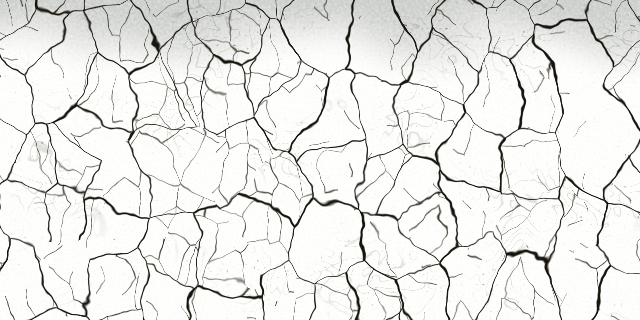
Write a Shadertoy shader that draws this texture.

```glsl
// Cracked white paint: dark branching cracks, finer hairlines and a grey upper edge.
#define PLATE_SCALE 5.7
#define HAIR_SCALE 11.5
#define MAIN_WIDTH 0.0046
#define HAIR_WIDTH 0.0021
#define SOFTNESS 0.0014
#define WARP 0.06
#define CLUSTER vec2(0.72, 0.48)
#define PAINT vec3(0.995, 0.995, 0.988)
#define SHADE vec3(0.80, 0.81, 0.80)
#define CRACK vec3(0.09, 0.08, 0.05)
#define HAIRLINE vec3(0.20, 0.19, 0.14)

float hash(vec2 p) {
    vec3 q = fract(p.xyx * vec3(0.1031, 0.1030, 0.0973));
    q += dot(q, q.yzx + 33.33);
    return fract((q.x + q.y) * q.z);
}

vec2 hash2(vec2 p) {
    return vec2(hash(p), hash(p + 71.7));
}

float corner(vec2 cell, vec2 offset) {
    float angle = 6.28319 * hash(cell);
    return dot(vec2(cos(angle), sin(angle)), offset);
}

// Gradient noise, roughly -0.7 to 0.7
float noise(vec2 p) {
    vec2 i = floor(p), f = p - i;
    vec2 u = f * f * f * (f * (f * 6.0 - 15.0) + 10.0);
    vec2 e = vec2(1.0, 0.0);
    return mix(mix(corner(i, f), corner(i + e.xy, f - e.xy), u.x),
               mix(corner(i + e.yx, f - e.yx), corner(i + e.xx, f - e.xx), u.x), u.y);
}

vec2 noise2(vec2 p) {
    return vec2(noise(p), noise(p + 37.4));
}

vec2 seedPoint(vec2 id) {
    return id + 0.5 + 0.95 * (hash2(id) - 0.5);
}

// Ink of the Voronoi borders; each border has its own width, and only a share is kept
float cracks(vec2 p, float scale, float width, float keep, out vec2 plate) {
    vec2 q = p * scale, base = floor(q);
    float nearest = 1e3;
    plate = base;
    for (int y = -1; y <= 1; y++)
    for (int x = -1; x <= 1; x++) {
        vec2 id = base + vec2(x, y);
        vec2 r = seedPoint(id) - q;
        if (dot(r, r) < nearest) {
            nearest = dot(r, r);
            plate = id;
        }
    }

    vec2 a = seedPoint(plate) - q;
    float soft = SOFTNESS + 0.3 / iResolution.y;
    float ink = 0.0;
    for (int y = -2; y <= 2; y++)
    for (int x = -2; x <= 2; x++) {
        if (x == 0 && y == 0) continue;
        vec2 id = plate + vec2(x, y);
        vec2 b = seedPoint(id) - q;
        vec2 normal = normalize(b - a);
        float d = dot(0.5 * (a + b), normal) / scale;
        float chance = hash(plate + id + 5.3);
        float strength = hash(plate + id + 19.1);
        float w = width * mix(0.38, 1.0, strength * strength) * mix(0.6, 1.0, abs(normal.x));
        float line = 1.0 - smoothstep(w - soft, w + soft, d);
        ink = max(ink, line * step(chance, keep));
    }
    return ink;
}

void mainImage(out vec4 fragColor, in vec2 fragCoord) {
    vec2 p = fragCoord / iResolution.y;

    // Bend the borders broadly, then roughen them
    vec2 bent = p + WARP * noise2(p * 4.5) + 0.022 * noise2(p * 13.0)
              + 0.006 * noise2(p * 40.0);
    bent *= vec2(1.1, 0.9);
    float swell = 1.0 + 0.6 * noise(p * 9.0);

    // Main cracks split the paint into plates
    vec2 plate, shard;
    float mainInk = cracks(bent + 3.0, PLATE_SCALE, MAIN_WIDTH * swell, 0.92, plate);

    // Hairlines split each plate on its own, densest around the cluster
    vec2 center = seedPoint(plate) / PLATE_SCALE - 3.0;
    float dense = 1.0 - smoothstep(0.15, 0.45, length((center - CLUSTER) * vec2(1.0, 0.9)));
    float keep = mix(0.2 + 0.35 * hash(plate + 8.0), 0.95, dense);
    float scale = HAIR_SCALE * mix(0.8, 1.15, hash(plate + 2.0));
    vec2 local = bent * vec2(1.15, 0.85) + 10.0 * hash2(plate + 4.0);
    float hairInk = cracks(local, scale, HAIR_WIDTH * swell, keep, shard);
    hairInk *= 0.85 + 0.6 * noise(p * 11.0);

    // Paint with a finely mottled grey band along the top
    float band = smoothstep(0.75, 1.02, p.y + 0.1 * noise(p * 3.0));
    band *= 0.95 + 0.4 * noise(p * 110.0);
    vec3 color = mix(PAINT, SHADE, clamp(band, 0.0, 1.0));

    // Faint scratches and small flecks
    float patches = smoothstep(0.0, 0.4, noise(p * 4.0 + 9.0));
    float scratch = abs(noise(bent * vec2(14.0, 20.0) + 2.0 * noise2(p * 8.0)));
    float scratches = (1.0 - smoothstep(0.0, 0.05, scratch)) * patches;
    float flecks = smoothstep(0.4, 0.6, noise(p * 95.0 + 20.0));
    float grain = noise(p * 130.0);
    color -= (0.13 * scratches + 0.2 * flecks * (0.3 + patches)) * vec3(0.9, 0.9, 1.0);
    color += 0.02 * grain;

    color = mix(color, HAIRLINE, clamp(hairInk, 0.0, 1.0));
    color = mix(color, CRACK, mainInk);
    fragColor = vec4(clamp(color, 0.0, 1.0), 1.0);
}
```
